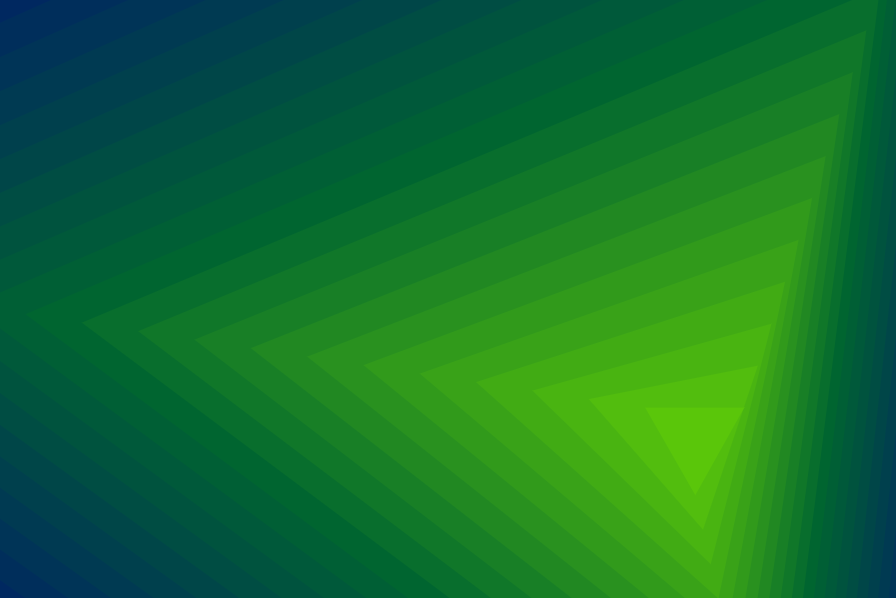
Give the GLSL for this background, as a Shadertoy shader.

```glsl
// Nested triangles that widen from a bright lime core to deep blue corners.
// Each corner moves outward by a constant step per layer; the layers are
// painted from the largest to the smallest, each in one flat ramp colour.

const int LAYERS = 22;
const float MID_LAYER = 11.0;
const float ASPECT = 1.5;

const vec3 LIME  = vec3(0.352, 0.775, 0.040);
const vec3 GREEN = vec3(0.000, 0.396, 0.188);
const vec3 NAVY  = vec3(0.000, 0.133, 0.396);

// Signed distance to the line a-b, positive on its left side
float lineDistance(vec2 p, vec2 a, vec2 b) {
    vec2 d = normalize(b - a);
    return dot(p - a, vec2(-d.y, d.x));
}

// Distance to a triangle with clockwise corners, negative inside
float triangleDistance(vec2 p, vec2 a, vec2 b, vec2 c) {
    return max(lineDistance(p, a, b),
           max(lineDistance(p, b, c), lineDistance(p, c, a)));
}

// Lime to green to navy, measured in layers
vec3 layerColor(float layer) {
    float t = layer / MID_LAYER;
    return t < 1.0 ? mix(LIME, GREEN, t) : mix(GREEN, NAVY, min(t - 1.0, 1.0));
}

// Distance to the nested triangle of the given layer
float layerDistance(vec2 p, float layer) {
    vec2 left   = vec2(1.0800, 0.3184) + layer * vec2(-0.0943, 0.0142);
    vec2 right  = vec2(1.2460, 0.3184) + layer * vec2(0.0227, 0.0701);
    vec2 bottom = vec2(1.1640, 0.1719) + layer * vec2(0.0129, -0.0576);
    return triangleDistance(p, left, right, bottom);
}

void mainImage(out vec4 fragColor, in vec2 fragCoord) {
    vec2 p = fragCoord / iResolution.xy * vec2(ASPECT, 1.0);
    float pixel = 1.0 / iResolution.y;

    // Paint from the outermost layer inward with smooth edges
    vec3 color = NAVY;
    for (int i = LAYERS - 1; i >= 0; i--) {
        float layer = float(i);
        float coverage = clamp(0.5 - layerDistance(p, layer) / pixel, 0.0, 1.0);
        color = mix(color, layerColor(layer), coverage);
    }
    fragColor = vec4(color, 1.0);
}
```
